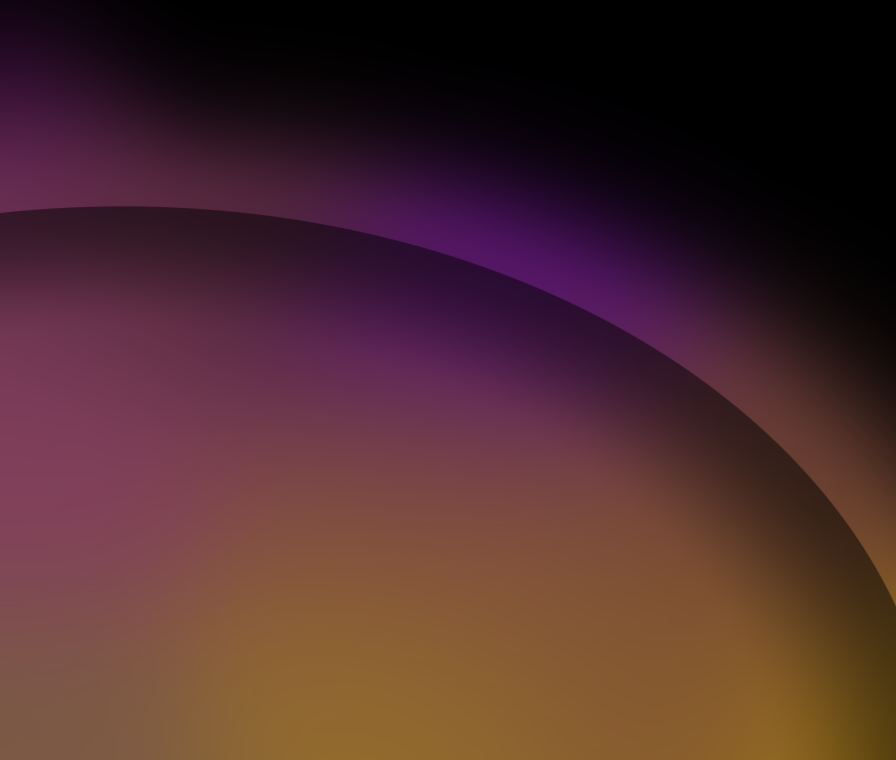
This background is drawn by a Shadertoy shader. Its source:

```glsl
// Draws a dim planet-like dome with a soft violet, rose and gold glow on black.

#define DOME_CENTER vec2(0.137, -0.046)
#define DOME_RADII vec2(0.911, 0.7745)
#define BLEND_WIDTH 0.15
#define RIM_SHADE 0.5
#define RIM_DEPTH 0.22
#define HALO_LEFT 0.26
#define HALO_RIGHT 0.155

// One colour pool: premultiplied colour with its Gaussian weight in alpha.
vec4 pool(vec2 p, vec2 center, vec3 color) {
    vec2 d = (p - center) / BLEND_WIDTH;
    return vec4(color, 1.0) * exp(-0.5 * dot(d, d));
}

// Weighted blend of all colour pools.
vec3 colorField(vec2 p) {
    vec4 sum = vec4(0.0);
    // Cool tones along the top
    sum += pool(p, vec2(0.00, 1.00), vec3(0.45, 0.08, 0.50));
    sum += pool(p, vec2(0.00, 0.70), vec3(0.43, 0.20, 0.33));
    sum += pool(p, vec2(0.21, 0.76), vec3(0.29, 0.15, 0.18));
    sum += pool(p, vec2(0.55, 0.60), vec3(0.31, 0.06, 0.42));
    // Rose and rust at the sides
    sum += pool(p, vec2(0.00, 0.40), vec3(0.51, 0.25, 0.36));
    sum += pool(p, vec2(0.93, 0.38), vec3(0.38, 0.22, 0.19));
    // Warm tones along the bottom
    sum += pool(p, vec2(0.50, 0.33), vec3(0.51, 0.31, 0.25));
    sum += pool(p, vec2(0.00, 0.00), vec3(0.48, 0.35, 0.27));
    sum += pool(p, vec2(0.46, 0.04), vec3(0.58, 0.43, 0.17));
    sum += pool(p, vec2(0.74, 0.14), vec3(0.51, 0.33, 0.20));
    sum += pool(p, vec2(1.02, 0.04), vec3(0.62, 0.47, 0.08));
    return sum.rgb / max(sum.a, 1e-6);
}

void mainImage(out vec4 fragColor, in vec2 fragCoord) {
    vec2 p = fragCoord / iResolution.xy;

    // Signed elliptical distance, negative inside the dome
    float rim = length((p - DOME_CENTER) / DOME_RADII) - 1.0;
    float inside = smoothstep(0.7, -0.7, rim / fwidth(rim));

    // Dark inner rim and a halo that fades outward
    float body = mix(RIM_SHADE, 1.0, smoothstep(0.0, RIM_DEPTH, -rim));
    float haloWidth = mix(HALO_LEFT, HALO_RIGHT, smoothstep(0.0, 0.25, p.x));
    float reach = max(rim, 0.0) / haloWidth;
    float halo = exp(-reach * reach);

    fragColor = vec4(colorField(p) * mix(halo, body, inside), 1.0);
}
```
